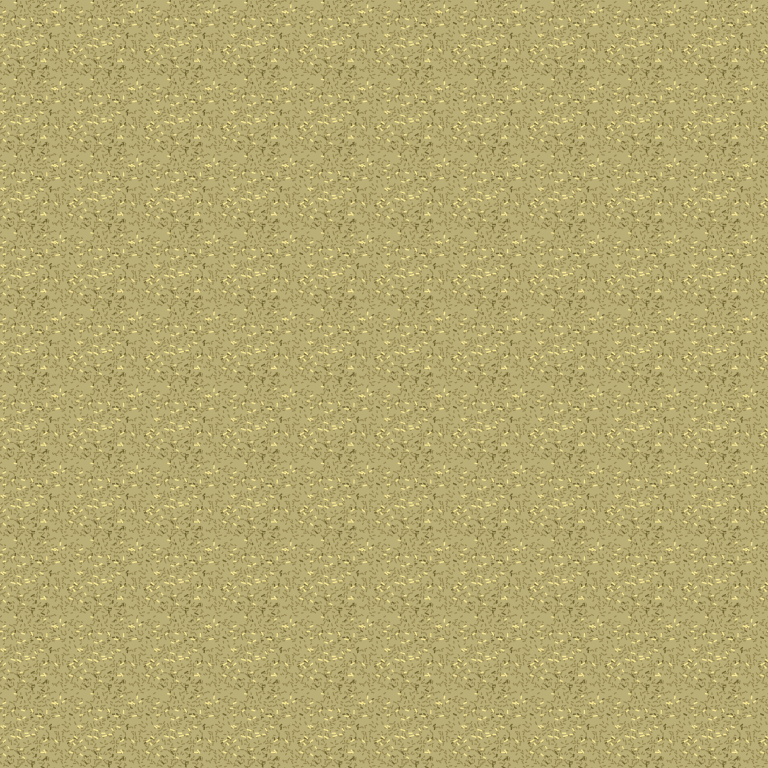
A Shadertoy shader for this texture:

```glsl
const float TILES = 10.0;
const float SOFTNESS = 0.0014;
const vec3 SAND = vec3(0.735, 0.685, 0.472);
const vec3 OLIVE = vec3(0.585, 0.535, 0.315);
const vec3 UMBER = vec3(0.43, 0.39, 0.19);
const vec3 GOLD = vec3(0.98, 0.92, 0.58);

vec3 hash3(vec2 cell, float seed) {
    vec3 p = fract(vec3(cell, seed) * vec3(0.1031, 0.1030, 0.0973));
    p += dot(p, p.yxz + 33.33);
    return fract((p.xxy + p.yxx) * p.zyx);
}

vec2 gradientAt(vec2 cell, float period, float seed) {
    float angle = 6.2832 * hash3(mod(cell, period), seed).x;
    return vec2(cos(angle), sin(angle));
}

// Gradient noise that wraps after a whole number of cells
float gradientNoise(vec2 p, float period, float seed) {
    vec2 i = floor(p), f = fract(p);
    vec2 u = f * f * f * (f * (f * 6.0 - 15.0) + 10.0);
    vec2 e = vec2(1.0, 0.0);
    float a = dot(gradientAt(i, period, seed), f);
    float b = dot(gradientAt(i + e, period, seed), f - e);
    float c = dot(gradientAt(i + e.yx, period, seed), f - e.yx);
    float d = dot(gradientAt(i + e.xx, period, seed), f - e.xx);
    return mix(mix(a, b, u.x), mix(c, d, u.x), u.y);
}

float dashDistance(vec2 p, vec2 dir, vec2 size) {
    float along = clamp(dot(p, dir), -size.x, size.x);
    return length(p - dir * along) - size.y;
}

// Coverage by scattered dashes; size holds half length and radius
float dashes(vec2 uv, float cellsPerTile, vec2 size, float chance,
             float spread, float edge, float seed) {
    float cells = TILES * cellsPerTile;
    vec2 base = floor(uv * cells);
    float cover = 0.0;
    for (int y = -1; y <= 1; y++) {
        for (int x = -1; x <= 1; x++) {
            vec2 cell = base + vec2(x, y);
            vec2 wrapped = mod(cell, cellsPerTile);
            vec3 place = hash3(wrapped, seed);
            vec3 shape = hash3(wrapped, seed + 17.0);
            vec2 center = (cell + 0.5 + 0.7 * (place.xy - 0.5)) / cells;

            // Swirling drift of direction
            float swirl = gradientNoise(center * TILES * 6.0, 6.0, 11.0);
            float angle = spread * (shape.x - 0.5) + 2.0 * swirl - 0.2;
            vec2 dir = vec2(cos(angle), sin(angle));

            vec2 dash = size * vec2(mix(0.4, 1.1, shape.y), 1.0);
            float d = dashDistance(uv - center, dir, dash);
            float present = step(place.z, chance);
            cover = max(cover, present * clamp(0.5 - d / edge, 0.0, 1.0));
        }
    }
    return cover;
}

void mainImage(out vec4 fragColor, in vec2 fragCoord) {
    vec2 uv = fragCoord / iResolution.xy;
    float edge = max(SOFTNESS, 1.0 / min(iResolution.x, iResolution.y));

    // Fine grain, then sparse shadows and glints
    float grain = dashes(uv, 24.0, vec2(0.0016, 0.0008), 0.60, 2.6, edge, 3.0);
    float shadow = dashes(uv, 22.0, vec2(0.0020, 0.0009), 0.065, 3.0, edge, 41.0);
    float glint = dashes(uv, 21.0, vec2(0.0022, 0.0009), 0.11, 1.8, edge, 73.0);

    vec3 color = mix(SAND, OLIVE, grain);
    color = mix(color, UMBER, shadow);
    color = mix(color, GOLD, glint);
    fragColor = vec4(color, 1.0);
}
```
